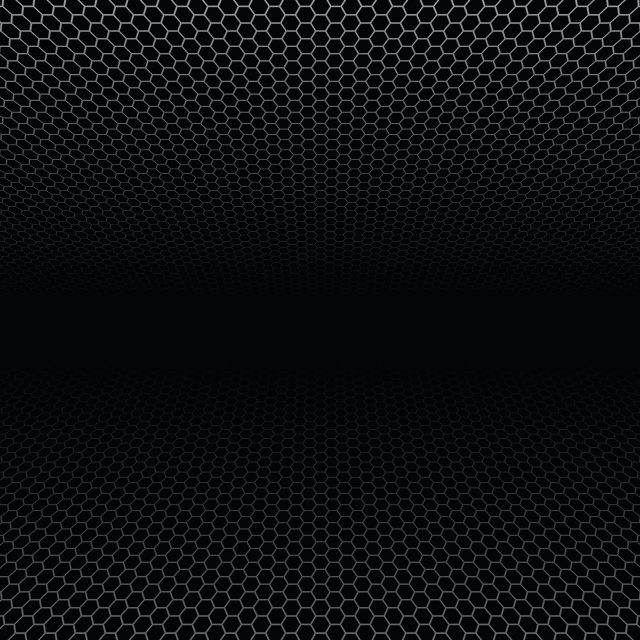
Reproduce this background procedurally as a Shadertoy shader.

```glsl
// Two receding honeycomb wire planes, above and below, fading into a dark band.

const vec3 BACKGROUND = vec3(0.010, 0.023, 0.025);
const vec3 WIRE_TINT = vec3(0.98, 1.0, 1.0);
const float SPLIT_HEIGHT = 0.485;
const float WIRE_HALF_WIDTH = 0.08;
const float ROOT3 = 1.7320508;

// Distance to the nearest edge of flat-topped hexagons of unit side
float hexEdgeDistance(vec2 p) {
    vec2 period = vec2(3.0, ROOT3);
    vec2 a = mod(p + 0.5 * period, period) - 0.5 * period;
    vec2 b = mod(p, period) - 0.5 * period;
    vec2 cell = abs(dot(a, a) < dot(b, b) ? a : b);
    return 0.5 * ROOT3 - max(cell.y, dot(cell, vec2(0.5 * ROOT3, 0.5)));
}

// Wire coverage on a plane; depth is measured inward from the canvas edge.
// nearSize holds the column and row spacing at that edge.
float wirePlane(float x, float depth, vec2 nearSize, float shrink, float rowShift, float pixel) {
    float column = nearSize.x - shrink * depth;
    float row = nearSize.x / (nearSize.y * shrink) * (nearSize.x / column - 1.0);
    vec2 p = vec2(1.5 * x / column, ROOT3 * (row + rowShift));

    // Thin far wires lose strength once narrower than a pixel
    float footprint = 1.5 * pixel / column;
    float line = clamp((WIRE_HALF_WIDTH - hexEdgeDistance(p)) / footprint + 0.5, 0.0, 1.0);
    return line * min(1.0, 2.0 * WIRE_HALF_WIDTH / footprint);
}

// Light that falls from the canvas edge to nothing at the given reach
float depthFade(float depth, float reach, float falloff) {
    return pow(max(1.0 - depth / reach, 0.0), falloff);
}

void mainImage(out vec4 fragColor, in vec2 fragCoord) {
    float pixel = 1.0 / iResolution.y;
    vec2 uv = fragCoord * pixel;
    float x = uv.x - 0.5 * iResolution.x * pixel - 0.001;

    float light;
    if (uv.y > SPLIT_HEIGHT) {
        // Brighter ceiling
        float depth = 1.0 - uv.y;
        light = 0.62 * depthFade(depth, 0.48, 1.1)
              * wirePlane(x, depth, vec2(0.0243, 0.0273), 0.0255, -0.37, pixel);
    } else {
        // Dimmer floor
        light = 0.42 * depthFade(uv.y, 0.45, 1.2)
              * wirePlane(x, uv.y, vec2(0.0237, 0.0280), 0.0220, -0.89, pixel);
    }

    fragColor = vec4(mix(BACKGROUND, WIRE_TINT, light), 1.0);
}
```
